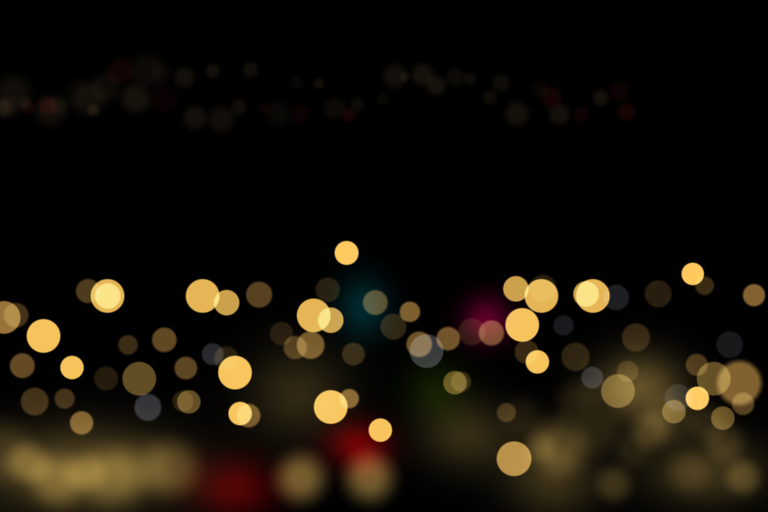
Write a WebGL 1 fragment shader that draws this background.

```glsl
precision highp float;
// Golden night-city bokeh: sharp lamp discs over blurred glows and a faint far band.
uniform vec2 u_resolution;

const vec3 GOLD = vec3(1.0, 0.79, 0.37);
const vec3 AMBER = vec3(0.92, 0.69, 0.34);
const vec3 OLIVE = vec3(0.85, 0.70, 0.35);
const vec3 SILVER = vec3(0.55, 0.56, 0.62);

float hash(float n) {
  return fract(sin(n * 12.9898 + 4.137) * 4375.854);
}

// Soft-edged disc: 1 inside, 0 outside.
float disc(vec2 p, vec2 centre, float radius, float blur) {
  return 1.0 - smoothstep(radius - blur, radius + blur, length(p - centre));
}

// Elliptical haze that fades smoothly from its centre.
float glow(vec2 p, vec2 centre, vec2 size) {
  vec2 q = (p - centre) / size;
  return exp(-dot(q, q));
}

vec3 screen(vec3 base, vec3 light) {
  return 1.0 - (1.0 - base) * (1.0 - clamp(light, 0.0, 1.0));
}

// Faint lights along the far band, thinning to the right.
vec3 farBand(vec2 p) {
  vec3 col = vec3(0.0);
  for (int i = 0; i < 48; i++) {
    float n = float(i);
    float x = 1.25 * pow((n + hash(n)) / 48.0, 1.25);
    vec2 c = vec2(x, 0.815 + 0.1 * (hash(n + 70.0) - 0.5));
    float r = mix(0.012, 0.035, hash(n + 140.0)) * (1.0 - 0.35 * x);
    vec3 tint = mix(vec3(0.9, 0.7, 0.45), vec3(0.9, 0.2, 0.15), step(0.8, hash(n + 210.0)));
    col += tint * disc(p, c, r, r * 0.5) * mix(0.03, 0.1, hash(n + 280.0));
  }
  return col;
}

// Blurred foreground: wide hazes, coloured lights and scattered soft blobs.
vec3 foreground(vec2 p) {
  vec3 col = OLIVE * 0.42 * glow(p, vec2(0.16, 0.08), vec2(0.19, 0.085));
  col += OLIVE * 0.45 * glow(p, vec2(1.25, 0.24), vec2(0.085, 0.07));
  col += OLIVE * 0.28 * glow(p, vec2(1.08, 0.07), vec2(0.09, 0.08));
  col += OLIVE * 0.28 * glow(p, vec2(1.38, 0.08), vec2(0.12, 0.07));
  col += OLIVE * 0.24 * glow(p, vec2(0.91, 0.15), vec2(0.09, 0.07));
  col += OLIVE * 0.22 * glow(p, vec2(0.58, 0.23), vec2(0.1, 0.09));
  col += vec3(0.30, 0.0, 0.01) * glow(p, vec2(0.46, 0.045), vec2(0.08, 0.06));
  col += vec3(0.42, 0.0, 0.02) * glow(p, vec2(0.70, 0.13), vec2(0.06, 0.045));
  col += vec3(0.36, 0.0, 0.16) * glow(p, vec2(0.95, 0.375), vec2(0.045));
  col += vec3(0.0, 0.16, 0.18) * glow(p, vec2(0.71, 0.40), vec2(0.05, 0.06));
  col += vec3(0.05, 0.10, 0.0) * glow(p, vec2(0.85, 0.24), vec2(0.06));
  // A pair of large blurred lamps beside the red light.
  for (int i = 0; i < 2; i++) {
    col += OLIVE * 0.5 * disc(p, vec2(0.588 + 0.134 * float(i), 0.066), 0.042, 0.032);
  }
  // Overlapping soft blobs in the left and right corners.
  for (int i = 0; i < 20; i++) {
    float n = float(i);
    float right = step(7.0, n);
    float x = mix(n / 18.0, 1.02 + (n - 7.0) * 0.036, right);
    vec2 c = vec2(x, 0.035 + mix(0.1, 0.2, right) * hash(n + 31.0));
    float r = mix(0.025, 0.055, hash(n + 57.0));
    col += OLIVE * disc(p, c, r, r * 0.65) * mix(0.08, 0.25, hash(n + 83.0));
  }
  return col;
}

void main() {
  vec2 p = gl_FragCoord.xy / u_resolution.y;
  float edge = max(0.0022, 0.8 / u_resolution.y);
  vec3 col = farBand(p) + foreground(p);

  // Dim lamps scattered along the street.
  for (int i = 0; i < 46; i++) {
    float n = float(i);
    float fall = hash(n + 11.0);
    vec2 c = vec2((n + hash(n + 5.0)) / 46.0 * 1.5, 0.445 - 0.29 * fall * sqrt(fall));
    float r = mix(0.018, 0.028, hash(n + 23.0));
    float power = mix(0.14, 0.58, pow(hash(n + 37.0), 1.6));
    vec3 tint = mix(AMBER, SILVER, step(0.92, hash(n + 49.0)));
    col = screen(col, tint * power * disc(p, c, r, edge * 1.5));
  }

  // Upper row of bright overlapping pairs, with one gap.
  for (int i = 0; i < 6; i++) {
    float n = float(i);
    float lit = i == 3 ? 0.0 : 1.0;
    float swing = cos(1.2 * (n - 1.3));
    vec2 c = vec2(min(0.21 + 0.207 * n - 0.022 * sin(1.3 * n), 1.158), 0.422);
    c.y -= 0.038 * max(0.0, 1.0 - abs(n - 2.0));
    col = screen(col, GOLD * lit * 0.9 * disc(p, c, 0.033, edge));
    c += swing * vec2(0.05, -0.014);
    col = screen(col, GOLD * lit * 0.8 * disc(p, c, 0.025, edge));
  }

  // Lower row follows a wave; each lamp has a smaller neighbour below.
  for (int i = 0; i < 8; i++) {
    float n = float(i);
    float ripple = cos(2.4 * (n - 2.0));
    float dim = max(step(5.5, n), 1.0 - step(0.5, abs(mod(n, 3.0) - 1.0)));
    vec2 c = vec2(0.085 + 0.187 * n, 0.28 + 0.06 * cos(1.3 * (n - 4.8)) + 0.045 * ripple);
    vec3 tint = i == 4 ? SILVER : GOLD;
    float power = mix(0.97, 0.38, dim);
    col = screen(col, tint * power * disc(p, c, 0.033, edge));
    c += vec2(0.06 - 0.05 * ripple, -0.06 - 0.02 * ripple);
    col = screen(col, GOLD * power * disc(p, c, 0.023, edge));
  }

  // Lone lamps: high centre, upper right, lower right, low centre, left edge.
  col = screen(col, GOLD * disc(p, vec2(0.677, 0.506), 0.0235, edge));
  col = screen(col, GOLD * disc(p, vec2(1.353, 0.465), 0.022, edge));
  col = screen(col, GOLD * disc(p, vec2(1.362, 0.222), 0.023, edge));
  col = screen(col, AMBER * 0.75 * disc(p, vec2(1.004, 0.104), 0.034, edge));
  col = screen(col, AMBER * 0.65 * disc(p, vec2(0.008, 0.38), 0.032, edge));
  col = screen(col, AMBER * 0.55 * disc(p, vec2(1.444, 0.252), 0.043, 0.008));

  gl_FragColor = vec4(col, 1.0);
}
```
